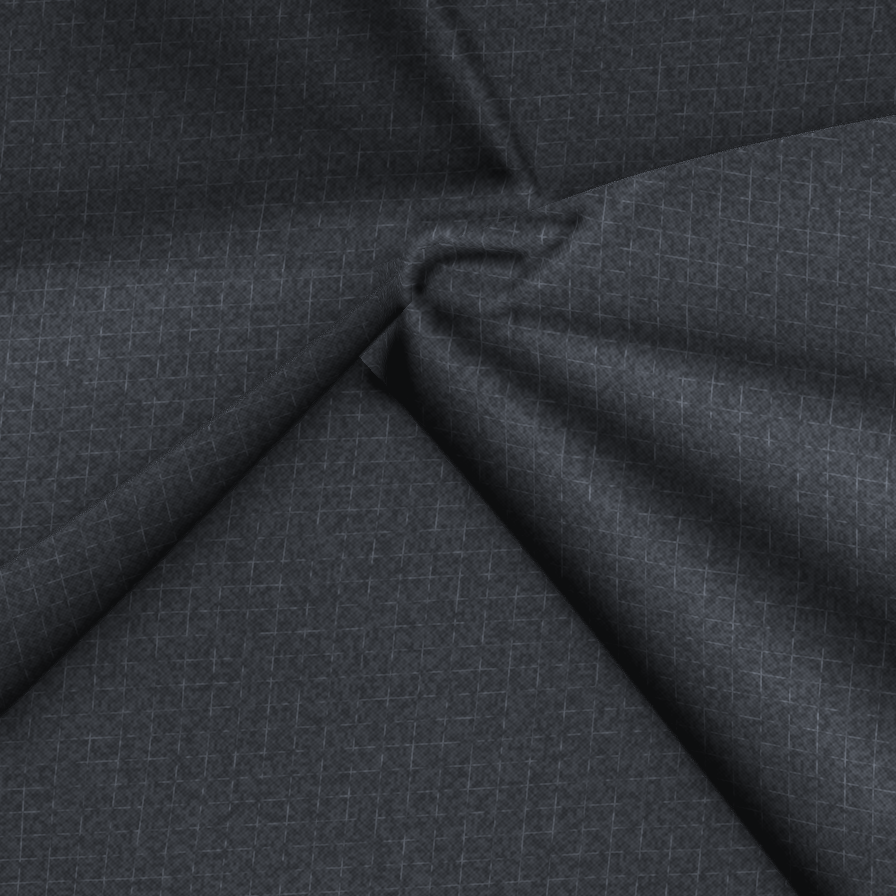
Write a WebGL 2 fragment shader that draws this texture.

```glsl
#version 300 es
precision highp float;

uniform vec2 u_resolution;
out vec4 fragColor;

const vec3 CLOTH_TINT = vec3(0.95, 1.0, 1.09);
const float BASE_LIGHT = 0.218;
const float FOLD_DEPTH = 1.22;
const vec2 GRID_CELL = vec2(0.033, 0.0265);
const float THREAD_WIDTH = 0.001;
const float THREAD_LIGHT = 0.10;
const vec2 WEAVE_COUNT = vec2(190.0, 210.0);
const float WEAVE_LIGHT = 0.022;
const float GRAIN_LIGHT = 0.085;
const int CURVE_STEPS = 12;

float hash(vec2 p) {
    vec3 q = fract(vec3(p.xyx) * 0.1031);
    q += dot(q, q.yzx + 33.33);
    return fract((q.x + q.y) * q.z);
}

float noise(vec2 p) {
    vec2 i = floor(p), f = fract(p);
    f = f * f * (3.0 - 2.0 * f);
    return mix(mix(hash(i), hash(i + vec2(1, 0)), f.x),
               mix(hash(i + vec2(0, 1)), hash(i + vec2(1, 1)), f.x), f.y);
}

// Quadratic curve: x = signed distance (positive on the left), y = position along it
vec2 curve(vec2 p, vec2 a, vec2 b, vec2 c) {
    vec2 start = a, best = vec2(10.0, 0.0);
    for (int i = 1; i <= CURVE_STEPS; i++) {
        float t = float(i) / float(CURVE_STEPS);
        vec2 end = mix(mix(a, b, t), mix(b, c, t), t);
        vec2 dir = end - start, rel = p - start;
        float h = clamp(dot(rel, dir) / dot(dir, dir), 0.0, 1.0);
        float d = length(rel - dir * h);
        if (d < abs(best.x)) {
            float side = dir.x * rel.y - dir.y * rel.x;
            best = vec2(side < 0.0 ? -d : d, (float(i - 1) + h) / float(CURVE_STEPS));
        }
        start = end;
    }
    return best;
}

// Soft band whose width runs from w.x to w.y
float band(vec2 p, vec2 a, vec2 b, vec2 c, vec2 w) {
    vec2 k = curve(p, a, b, c);
    float d = k.x / mix(w.x, w.y, k.y);
    return exp(-d * d);
}

float threads(float x, float cell, float width) {
    float d = abs(fract(x / cell) - 0.5) * cell;
    return 1.0 - smoothstep(width * 0.4, width * 1.6, d);
}

void main() {
    vec2 p = gl_FragCoord.xy / u_resolution;
    float px = 1.0 / min(u_resolution.x, u_resolution.y);

    // Main outlines: left roll, right roll, upper right flap
    vec2 leftLow = curve(p, vec2(0.0, 0.2), vec2(0.23, 0.42), vec2(0.447, 0.65));
    vec2 leftTop = curve(p, vec2(0.0, 0.365), vec2(0.25, 0.53), vec2(0.45, 0.70));
    vec2 rightLow = curve(p, vec2(0.423, 0.577), vec2(0.61, 0.37), vec2(0.90, -0.01));
    vec2 flap = curve(p, vec2(0.635, 0.78), vec2(0.77, 0.83), vec2(1.0, 0.872));
    float soft = 0.003;
    float belowLeft = smoothstep(soft, -soft, leftLow.x);
    float floorMask = belowLeft * smoothstep(soft, -soft, rightLow.x);
    float rollMask = (1.0 - belowLeft) * smoothstep(soft, -soft, leftTop.x) * step(p.x, 0.46);
    float rightMask = smoothstep(-soft, soft, rightLow.x) * smoothstep(0.42, 0.45, p.x)
                    * smoothstep(soft, -soft, flap.x);

    // Top folds
    float s = 0.0;
    s -= 0.07 * band(p, vec2(0.41, 1.02), vec2(0.46, 0.91), vec2(0.56, 0.81), vec2(0.06, 0.018));
    s += 0.04 * band(p, vec2(0.475, 1.0), vec2(0.53, 0.90), vec2(0.588, 0.79), vec2(0.018, 0.008));
    s -= 0.05 * band(p, vec2(0.495, 1.0), vec2(0.555, 0.89), vec2(0.602, 0.785), vec2(0.012, 0.006));
    s -= 0.04 * band(p, vec2(0.15, 0.98), vec2(0.38, 0.83), vec2(0.57, 0.80), vec2(0.09, 0.015));
    s -= 0.035 * band(p, vec2(0.0, 0.74), vec2(0.25, 0.79), vec2(0.52, 0.80), vec2(0.06, 0.02));
    s += 0.035 * band(p, vec2(0.0, 0.60), vec2(0.30, 0.73), vec2(0.60, 0.775), vec2(0.09, 0.016));
    s -= 0.02 * smoothstep(-0.01, 0.02, flap.x) * step(0.7, p.y);

    // Left roll with its deep underside
    s += rollMask * 0.025 * exp(-abs(leftTop.x) / 0.025);
    s -= rollMask * 0.15 * exp(-abs(leftLow.x) / mix(0.05, 0.03, leftLow.y));
    s -= (1.0 - rollMask) * (1.0 - belowLeft) * 0.045 * exp(-abs(leftTop.x) / 0.02);
    s -= floorMask * 0.10 * exp(-abs(leftLow.x) / 0.028);

    // Right roll, valleys and ridges
    s -= rightMask * 0.15 * exp(-pow(abs(rightLow.x) / 0.045, 2.0));
    s -= floorMask * 0.09 * exp(-abs(rightLow.x) / 0.012);
    s += 0.05 * band(p, vec2(0.46, 0.64), vec2(0.67, 0.45), vec2(1.0, 0.11), vec2(0.014, 0.045));
    s -= 0.085 * rightMask * band(p, vec2(0.49, 0.64), vec2(0.72, 0.50), vec2(1.03, 0.26), vec2(0.016, 0.055));
    s += 0.06 * band(p, vec2(0.57, 0.64), vec2(0.79, 0.56), vec2(1.03, 0.44), vec2(0.014, 0.065));
    s -= 0.06 * band(p, vec2(0.58, 0.645), vec2(0.80, 0.62), vec2(1.03, 0.55), vec2(0.014, 0.035));
    s += 0.03 * band(p, vec2(0.60, 0.70), vec2(0.80, 0.74), vec2(1.03, 0.75), vec2(0.03, 0.09));
    s -= 0.06 * step(0.0, flap.x) * exp(-abs(flap.x) / 0.018);
    s += 0.025 * step(flap.x, 0.0) * exp(-abs(flap.x) / 0.015);

    // Central twist
    s -= 0.10 * band(p, vec2(0.432, 0.58), vec2(0.445, 0.61), vec2(0.452, 0.65), vec2(0.025, 0.008));
    s += 0.06 * band(p, vec2(0.456, 0.645), vec2(0.44, 0.74), vec2(0.50, 0.738), vec2(0.007));
    s += 0.05 * band(p, vec2(0.50, 0.738), vec2(0.57, 0.72), vec2(0.635, 0.745), vec2(0.008));
    s -= 0.10 * band(p, vec2(0.468, 0.68), vec2(0.475, 0.725), vec2(0.58, 0.713), vec2(0.009));
    s += 0.03 * band(p, vec2(0.49, 0.70), vec2(0.53, 0.705), vec2(0.575, 0.69), vec2(0.007));
    s -= 0.06 * band(p, vec2(0.472, 0.67), vec2(0.50, 0.635), vec2(0.57, 0.65), vec2(0.010));
    s -= 0.07 * band(p, vec2(0.57, 0.68), vec2(0.62, 0.715), vec2(0.645, 0.76), vec2(0.008));
    s += 0.04 * band(p, vec2(0.54, 0.65), vec2(0.64, 0.715), vec2(0.72, 0.80), vec2(0.012));
    s -= 0.05 * band(p, vec2(0.47, 0.755), vec2(0.57, 0.765), vec2(0.64, 0.75), vec2(0.008));
    s *= FOLD_DEPTH;

    // Cloth coordinates follow the folds
    vec2 cloth = vec2(p.x - 0.10 * p.y, p.y - 0.05 * p.x);
    cloth = mix(cloth, vec2(p.x + 0.22 * p.y, p.y - 0.30 * p.x), rollMask);
    cloth = mix(cloth, vec2(p.x - 0.04 * p.y, p.y + 0.16 * p.x), rightMask);
    cloth += 0.03 * s * (1.0 - floorMask);
    cloth += 0.006 * (vec2(noise(p * 6.0), noise(p * 6.0 + 19.0)) - 0.5);

    // Ripstop grid, broken into stitches, over the fine weave
    float width = max(THREAD_WIDTH, 0.5 * px);
    float stitch = smoothstep(0.15, 0.85, noise(cloth * 150.0));
    float grid = max(threads(cloth.x, GRID_CELL.x, width),
                     threads(cloth.y, GRID_CELL.y, width) * 0.8) * stitch;
    vec2 weave = cos(6.2832 * cloth * WEAVE_COUNT);
    float grain = noise(cloth * vec2(300.0, 260.0)) - 0.5;
    float light = BASE_LIGHT + s + 0.02 * (noise(p * 4.0) - 0.5);
    float exposure = clamp(light / BASE_LIGHT, 0.25, 1.3);
    light += exposure * (WEAVE_LIGHT * weave.x * weave.y + GRAIN_LIGHT * grain + THREAD_LIGHT * grid);
    fragColor = vec4(max(light, 0.055) * CLOTH_TINT, 1.0);
}
```
